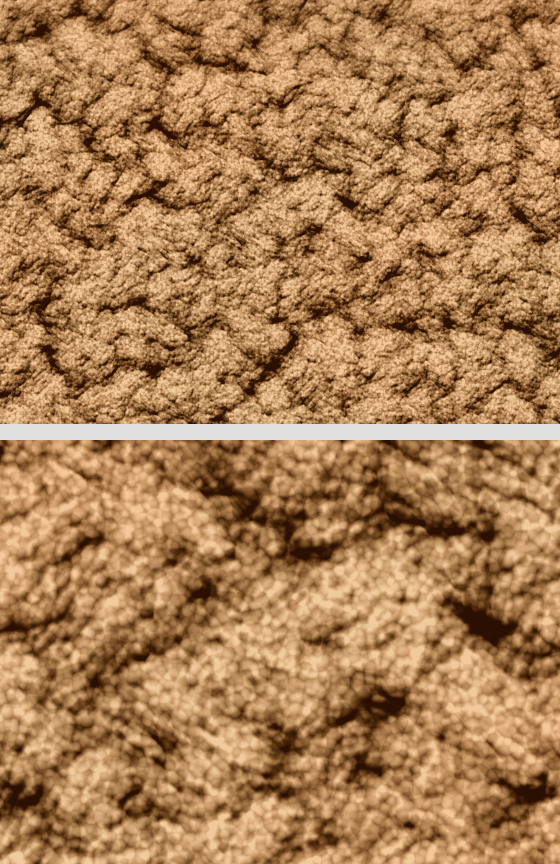
Top: the whole. Bottom: its middle third, enlarged.
This texture is drawn by a Shadertoy shader. Its source:

```glsl
// Crumbly, dry brown soil: lumps on lumps with dark crevices and fine grain.
#define CLUMP_FREQ 8.5    // largest clumps per canvas height
#define LAYER_RATIO 2.2   // size step between lump layers
#define LAYER_FADE 0.55   // height step between lump layers
#define RELIEF 0.5        // steepness of the largest layer
#define CREVICE_GAIN 72.0 // darkening of ground lower than its surroundings
#define DEPTH_GAIN 13.0   // darkening of low ground overall
#define LIGHT_GAIN 0.72   // strength of the light from above
#define GRAIN_FREQ 165.0  // grains per canvas height
#define GRAIN_GAIN 1.5
#define OCCLUSION_RADIUS 0.046
#define MID_TONE 3.9      // typical position on the colour ramp

const vec3 SOIL[7] = vec3[7](
    vec3(0.17, 0.06, 0.01), vec3(0.31, 0.17, 0.04), vec3(0.46, 0.29, 0.14),
    vec3(0.60, 0.42, 0.24), vec3(0.73, 0.54, 0.35), vec3(0.85, 0.66, 0.47),
    vec3(0.95, 0.79, 0.61));

vec3 hash3(vec2 cell) {
    vec3 q = fract(cell.xyx * vec3(0.1031, 0.1030, 0.0973));
    q += dot(q, q.yxz + 33.33);
    return fract((q.xxy + q.yzz) * q.zyx);
}

// Cellular noise: overlapping round lumps of random size and height, mean near 0.
float lumps(vec2 p) {
    vec2 cell = floor(p);
    float top = 0.0;
    for (int y = -1; y <= 1; y++)
    for (int x = -1; x <= 1; x++) {
        vec2 id = cell + vec2(x, y);
        vec3 rnd = hash3(id);
        vec2 d = id + rnd.xy - p;
        float radius = mix(0.65, 0.95, rnd.z);
        float lift = 0.5 * fract(rnd.z * 17.0);
        top = max(top, 1.0 + lift - dot(d, d) / (radius * radius));
    }
    return top - 0.95;
}

// Height of the ground, built from lump layers of shrinking size.
float ground(vec2 p, int layers) {
    p += 0.008 * sin(p.yx * 29.0 + vec2(0.0, 1.7))
       + 0.003 * sin(p.yx * 71.0 + p * 23.0);
    float h = 0.0, freq = CLUMP_FREQ, amp = RELIEF / CLUMP_FREQ;
    mat2 turn = mat2(0.8, 0.6, -0.6, 0.8);
    for (int i = 0; i < layers; i++) {
        h += amp * lumps(p * freq + 19.0 * float(i + 1));
        freq *= LAYER_RATIO;
        amp *= LAYER_FADE;
        p = turn * p;
    }
    return h;
}

// Mean height around a point, shifted upward so undersides fall into shade.
float surroundings(vec2 p) {
    const int COUNT = 14;
    float sum = 0.0;
    for (int i = 0; i < COUNT; i++) {
        float angle = 2.39996 * float(i);
        float radius = OCCLUSION_RADIUS * sqrt((float(i) + 0.5) / float(COUNT));
        sum += ground(p + vec2(0.0, 0.014) + radius * vec2(cos(angle), sin(angle)), 2);
    }
    return sum / float(COUNT);
}

vec3 soilColor(float tone) {
    tone = clamp(tone, 0.0, 5.99);
    int i = int(tone);
    return mix(SOIL[i], SOIL[i + 1], fract(tone));
}

void mainImage(out vec4 fragColor, in vec2 fragCoord) {
    vec2 p = fragCoord / iResolution.y;
    float focus = mix(1.0, 0.65, smoothstep(0.65, 1.0, p.y));

    // Shape and light
    float h = ground(p, 4);
    float crevice = h - surroundings(p);
    vec2 toLight = 0.005 * normalize(vec2(-0.35, 1.0));
    float lit = (h - ground(p + toLight, 4)) / length(toLight);

    float tone = MID_TONE + CREVICE_GAIN * crevice + DEPTH_GAIN * h
               + LIGHT_GAIN * focus * lit;

    // Soft shoulder keeps the highlights sandy
    tone = 5.6 - 0.8 * log(1.0 + exp((5.6 - tone) / 0.8));

    // Light and dark grains, fainter in the deep shade
    float grain = lumps(p * GRAIN_FREQ) - lumps(p * GRAIN_FREQ * 0.73 + 7.0);
    tone += GRAIN_GAIN * focus * grain * smoothstep(-0.5, 2.0, tone);

    // Slightly redder toward the top, with slow patches of warmth
    float warmth = 0.6 * (p.y - 0.5) + 0.4 * sin(p.x * 7.0 + 2.0 * sin(p.y * 6.0));
    vec3 color = soilColor(tone) * (1.0 + warmth * vec3(0.015, -0.015, -0.03));
    fragColor = vec4(color, 1.0);
}
```
